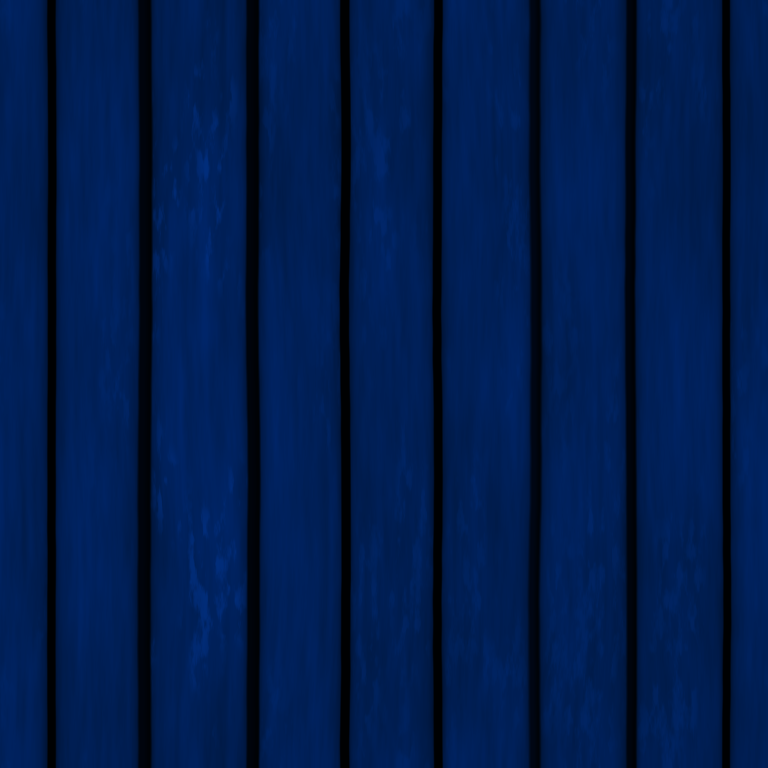
Reproduce this texture procedurally as a Shadertoy shader.

```glsl
// Eight upright painted boards in deep blue, parted by dark, slightly wavering gaps.
// Gaps come from a wrapped distance loop; paint tone, wood grain and scuffs come
// from value noise with whole-number periods, so that all four edges join.

const int BOARDS = 8;
const vec3 PAINT_DARK = vec3(0.0, 0.095, 0.255);
const vec3 PAINT_LIGHT = vec3(0.0, 0.150, 0.425);
const vec3 PAINT_WORN = vec3(0.01, 0.215, 0.58);
const vec3 GAP_BLACK = vec3(0.0, 0.003, 0.008);
const vec3 GAP_NAVY = vec3(0.0, 0.030, 0.095);

// Per gap: shift from even spacing, half width (canvas units), share of navy
const vec3 GAPS[BOARDS] = vec3[BOARDS](
    vec3(0.000, 0.0054, 0.0), vec3(-0.004, 0.0082, 0.5),
    vec3(0.012, 0.0080, 0.4), vec3(0.0065, 0.0060, 0.0),
    vec3(0.0026, 0.0056, 0.0), vec3(0.004, 0.0068, 0.8),
    vec3(0.004, 0.0064, 0.5), vec3(0.004, 0.0050, 0.0));

float hash(vec2 p, float seed) {
    vec3 q = fract(vec3(p, seed) * vec3(0.1031, 0.1030, 0.0973));
    q += dot(q, q.yzx + 33.33);
    return fract((q.x + q.y) * q.z);
}

// Value noise over the unit square, repeating after "cells" lattice steps
float tileNoise(vec2 uv, vec2 cells, float seed) {
    vec2 p = uv * cells;
    vec2 i = floor(p);
    vec2 f = p - i;
    f = f * f * (3.0 - 2.0 * f);
    vec2 a = mod(i, cells);
    vec2 b = mod(i + 1.0, cells);
    return mix(mix(hash(a, seed), hash(vec2(b.x, a.y), seed), f.x),
               mix(hash(vec2(a.x, b.y), seed), hash(b, seed), f.x), f.y);
}

float tileFbm(vec2 uv, vec2 cells, float seed) {
    float sum = 0.0;
    float weight = 0.5;
    for (int i = 0; i < 4; i++) {
        sum += weight * tileNoise(uv, cells, seed + float(i) * 7.0);
        cells *= 2.0;
        weight *= 0.5;
    }
    return sum / 0.9375;
}

// Centre of a gap, wavering gently with height
float gapCentre(int k, float y) {
    float seed = 11.0 + float(k) * 5.0;
    float waver = tileNoise(vec2(0.0, y), vec2(1.0, 5.0), seed) - 0.5;
    float nicks = tileNoise(vec2(0.0, y), vec2(1.0, 32.0), seed + 2.0) - 0.5;
    return (float(k) + 0.5417) / float(BOARDS) + GAPS[k].x + 0.003 * waver + 0.0007 * nicks;
}

// Painted wood of one board
vec3 boardPaint(vec2 uv, float board) {
    float seed = 40.0 + board * 13.0;
    vec2 bent = uv;
    bent.x += 0.014 * (tileNoise(uv, vec2(8.0, 4.0), seed) - 0.5);
    float cloud = tileFbm(uv, vec2(10.0, 4.0), seed + 1.0) - 0.5;
    float streak = tileFbm(bent, vec2(48.0, 3.0), seed + 2.0) - 0.5;
    float fibre = tileFbm(bent, vec2(150.0, 14.0), seed + 3.0) - 0.5;
    float tint = hash(vec2(board, 3.0), 5.0) - 0.5;
    float height = 0.06 * sin(6.2832 * (uv.y - 0.3));
    float tone = 0.52 + 0.16 * tint + height + 0.65 * cloud + 0.42 * streak + 0.42 * fibre;
    vec3 paint = mix(PAINT_DARK, PAINT_LIGHT, clamp(tone, 0.0, 1.15));

    // Rubbed spots, strongest on the third board
    float wear = board == 2.0 ? 0.50 : 0.22;
    float area = smoothstep(0.50, 0.72, tileFbm(uv, vec2(18.0, 4.0), seed + 4.0));
    float fleck = smoothstep(0.48, 0.75, tileFbm(bent, vec2(120.0, 32.0), seed + 5.0));
    return mix(paint, PAINT_WORN, wear * area * fleck);
}

void mainImage(out vec4 fragColor, in vec2 fragCoord) {
    vec2 uv = fragCoord / iResolution.xy;
    float pixel = 1.0 / iResolution.x;

    // Find the board and the nearest gap edge on either side
    float board = 0.0;
    float cover = 0.0;
    float shade = 0.0;
    vec3 gapColor = GAP_BLACK;
    for (int k = 0; k < BOARDS; k++) {
        float centre = gapCentre(k, uv.y);
        board += step(centre, uv.x);
        float offset = fract(uv.x - centre + 0.5) - 0.5;
        float edge = abs(offset) - GAPS[k].y;
        float soft = max(pixel, 0.0012 + 0.0016 * GAPS[k].z);
        float mask = 1.0 - smoothstep(-soft, soft, edge);
        if (mask > cover) {
            cover = mask;
            // Navy gaps are deepest toward their right side
            float lit = GAPS[k].z * (1.0 - smoothstep(-0.4, 0.9, offset / GAPS[k].y));
            gapColor = mix(GAP_BLACK, GAP_NAVY, 0.25 * GAPS[k].z + 0.75 * lit);
        }
        shade = max(shade, exp(-max(edge, 0.0) / 0.006));
    }
    board = mod(board, float(BOARDS));

    // Rounded board edges fall into shadow beside each gap
    vec3 color = boardPaint(uv, board) * (1.0 - 0.38 * shade);
    fragColor = vec4(mix(color, gapColor, cover), 1.0);
}
```
